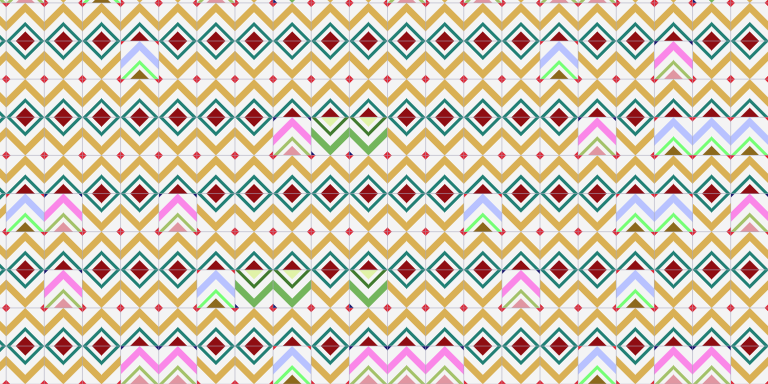
This pattern is drawn by a WebGL 1 fragment shader. Its source:

```glsl
precision highp float;

uniform vec2 u_resolution;

// Layout, in canvas heights
const float TILE_SIZE = 0.0993;
const vec2 GRID_ORIGIN = vec2(0.0161, -0.0005);

// Motif, as diagonal distance from the diamond centre in tile units
const float CORE_RADIUS = 0.25;
const float RING_INNER = 0.388;
const float RING_OUTER = 0.5;
const float CHEVRON_INNER = 0.755;
const float CHEVRON_OUTER = 1.0;
const float CORNER_START = 1.39;
const float LINE_WIDTH = 0.026;
const float LINE_OPACITY = 0.55;

// Chance of a recoloured tile, and the run length sharing one palette
const float VARIANT_CHANCE = 0.41;
const float RUN_LENGTH = 3.0;

const vec3 PAPER = vec3(0.957);
const vec3 GRID_LINE = vec3(0.66, 0.66, 0.74);
const vec3 GOLD = vec3(0.85, 0.69, 0.33);
const vec3 TEAL = vec3(0.13, 0.50, 0.46);
const vec3 DARK_RED = vec3(0.56, 0.05, 0.07);
const vec3 SCARLET = vec3(0.88, 0.13, 0.19);
const vec3 NAVY = vec3(0.08, 0.08, 0.42);
const vec3 PINK = vec3(0.98, 0.53, 0.91);
const vec3 OLIVE = vec3(0.64, 0.76, 0.41);
const vec3 ROSE = vec3(0.88, 0.59, 0.63);
const vec3 PERIWINKLE = vec3(0.72, 0.76, 1.0);
const vec3 LIME = vec3(0.46, 1.0, 0.46);
const vec3 BROWN = vec3(0.55, 0.41, 0.11);
const vec3 LEAF = vec3(0.45, 0.71, 0.36);
const vec3 FOREST = vec3(0.25, 0.48, 0.18);
const vec3 PALE_YELLOW = vec3(0.88, 0.95, 0.66);

float hash(vec2 p) {
  vec3 q = fract(vec3(p.xyx) * 0.1031);
  q += dot(q, q.yzx + 33.33);
  return fract((q.x + q.y) * q.z);
}

// Antialiased step
float above(float edge, float value, float blur) {
  return clamp((value - edge) / blur + 0.5, 0.0, 1.0);
}

float band(float inner, float outer, float value, float blur) {
  return above(inner, value, blur) - above(outer, value, blur);
}

void main() {
  vec2 p = (gl_FragCoord.xy / u_resolution.y - GRID_ORIGIN) / TILE_SIZE;
  float pixel = 1.0 / (u_resolution.y * TILE_SIZE);
  vec2 cell = floor(p);
  vec2 local = p - cell;

  // Default palette; even rows mirror the odd rows above them
  bool mirrored = mod(cell.y, 2.0) < 0.5;
  vec3 chevron = GOLD;
  vec3 ring = TEAL;
  vec3 core = DARK_RED;
  vec3 corner = SCARLET;

  // Random recolouring of mirrored tiles, in short runs
  vec2 seed = cell + vec2(17.0, 41.0);
  if (mirrored && hash(seed) < VARIANT_CHANCE) {
    float run = floor((seed.x + seed.y) / RUN_LENGTH);
    float kind = hash(vec2(run + 71.0, seed.y * 3.0));
    if (kind < 0.40) {
      mirrored = false;
      chevron = PINK;
      ring = OLIVE;
      core = ROSE;
      corner = NAVY;
    } else if (kind < 0.68) {
      mirrored = false;
      chevron = PERIWINKLE;
      ring = LIME;
      core = BROWN;
    } else {
      chevron = LEAF;
      ring = FOREST;
      core = PALE_YELLOW;
      corner = local.x < 0.5 ? NAVY : SCARLET;
    }
  }

  // Nested diagonal bands
  float height = mirrored ? 1.0 - local.y : local.y;
  float d = abs(local.x - 0.5) + height;
  float blur = 1.414 * pixel;
  vec3 color = PAPER;
  color = mix(color, core, 1.0 - above(CORE_RADIUS, d, blur));
  color = mix(color, ring, band(RING_INNER, RING_OUTER, d, blur));
  color = mix(color, chevron, band(CHEVRON_INNER, CHEVRON_OUTER, d, blur));
  color = mix(color, corner, above(CORNER_START, d, blur));

  // Thin seams between tiles
  vec2 toEdge = min(local, 1.0 - local);
  float seam = 1.0 - above(0.5 * LINE_WIDTH, min(toEdge.x, toEdge.y), pixel);
  color = mix(color, GRID_LINE, seam * LINE_OPACITY);

  gl_FragColor = vec4(color, 1.0);
}
```
